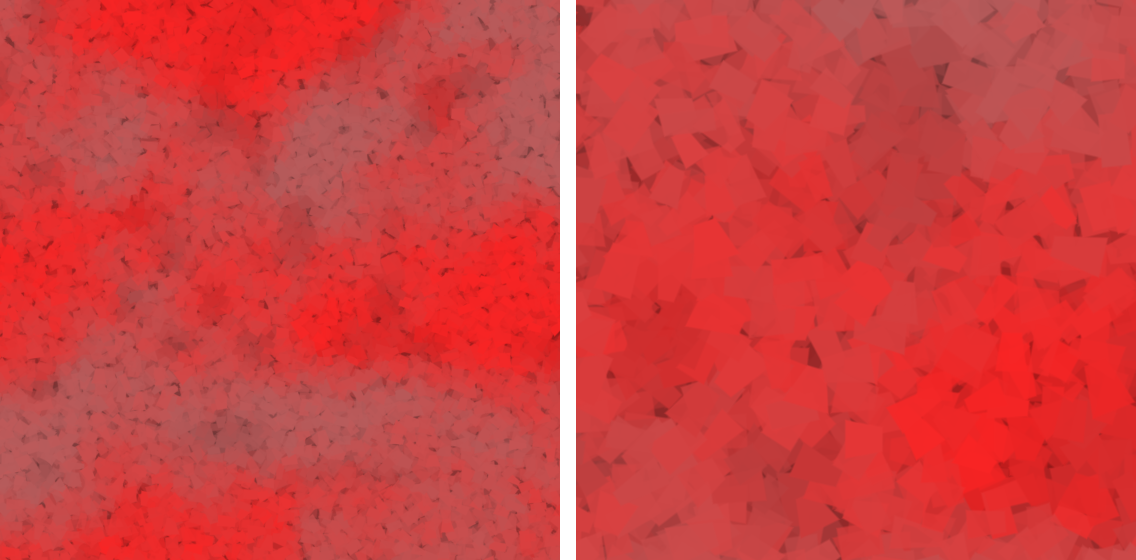
Left, the full canvas; right, a detail of the centre.
A Shadertoy shader for this texture:

```glsl
// Red and dusty rose clouds painted with small overlapping angular dabs, dark slivers in the gaps.

const float TAU = 6.2831853;
const vec3 DUSTY_ROSE = vec3(0.715, 0.355, 0.355);
const vec3 VIVID_RED = vec3(0.955, 0.138, 0.138);
const float DABS_ACROSS = 46.0;
const int LAYERS = 5;

float hash(vec2 p) {
    vec3 q = fract(vec3(p.xyx) * 0.1031);
    q += dot(q, q.yzx + 33.33);
    return fract((q.x + q.y) * q.z);
}

vec2 hash2(vec2 p) {
    return vec2(hash(p + 11.7), hash(p + 57.3));
}

mat2 rotation(float angle) {
    float c = cos(angle), s = sin(angle);
    return mat2(c, s, -s, c);
}

float valueNoise(vec2 p) {
    vec2 cell = floor(p), f = fract(p);
    f = f * f * (3.0 - 2.0 * f);
    float low = mix(hash(cell), hash(cell + vec2(1, 0)), f.x);
    float high = mix(hash(cell + vec2(0, 1)), hash(cell + vec2(1, 1)), f.x);
    return mix(low, high, f.y);
}

float fbm(vec2 p) {
    float sum = 0.0, weight = 0.516;
    for (int i = 0; i < 5; i++) {
        sum += weight * valueNoise(p);
        p = rotation(0.6) * p * 2.03 + 7.9;
        weight *= 0.5;
    }
    return sum;
}

// Broad alternating bands, broken into ragged clouds: 0 is rose, 1 is red.
float redness(vec2 p) {
    float bands = 0.5 * cos(2.0 * TAU * p.y)
                + 0.5 * cos(TAU * p.y) * cos(TAU * (p.x - 0.42));
    return smoothstep(0.21, 0.89, fbm(p * 5.0 + 20.0) + 0.28 * bands);
}

vec3 cloudColor(vec2 p, float variation) {
    float red = clamp(redness(p) + 0.14 * variation, 0.0, 1.0);
    float shadow = smoothstep(0.62, 0.95, valueNoise(p * 13.0 + 60.0));
    return mix(DUSTY_ROSE, VIVID_RED, red) * (1.0 - 0.10 * shadow);
}

// Signed distance to a box that narrows towards one end.
float taperedBox(vec2 p, vec2 halfSize, float taper) {
    float halfHeight = halfSize.y * (1.0 + taper * clamp(p.x / halfSize.x, -1.0, 1.0));
    return max(abs(p.x) - halfSize.x, abs(p.y) - halfHeight);
}

// Lays one jittered grid of dabs over the paint below.
vec3 paintLayer(vec3 paint, vec2 p, float layer, float shade, float blur) {
    mat2 turn = rotation(layer * 1.3 + 0.4);
    vec2 grid = turn * p * DABS_ACROSS + layer * 3.37;
    vec2 home = floor(grid);
    for (int y = -1; y <= 1; y++) {
        for (int x = -1; x <= 1; x++) {
            vec2 cell = home + vec2(x, y);
            vec2 seed = cell + 200.0 + layer * 91.0;
            vec2 center = cell + hash2(seed);
            vec2 size = mix(vec2(0.45, 0.28), vec2(0.75, 0.48), hash2(seed + 5.1));
            vec2 local = rotation(TAU * hash(seed + 2.3)) * (grid - center);
            float edge = taperedBox(local, size, 0.45 * hash(seed + 8.9));
            float cover = 1.0 - smoothstep(-blur, blur, edge);
            if (cover > 0.0) {
                vec2 origin = ((center - layer * 3.37) * turn) / DABS_ACROSS;
                float tone = hash(seed + 3.7) - 0.5;
                vec3 dab = cloudColor(origin, tone) * (shade + 0.03 * tone);
                paint = mix(paint, dab, cover * mix(0.65, 1.0, hash(seed + 6.4)));
            }
        }
    }
    return paint;
}

void mainImage(out vec4 fragColor, in vec2 fragCoord) {
    vec2 p = fragCoord / iResolution.y;
    float blur = max(0.04, DABS_ACROSS / iResolution.y);

    // Deeper layers are darker and show only through the gaps.
    vec3 paint = cloudColor(p, 0.0) * 0.68;
    for (int i = 0; i < LAYERS; i++) {
        float depth = 1.0 - float(i) / float(LAYERS - 1);
        float shade = 1.01 - 0.30 * depth * depth;
        paint = paintLayer(paint, p, float(i), shade, blur);
    }
    fragColor = vec4(clamp(paint, 0.0, 1.0), 1.0);
}
```
